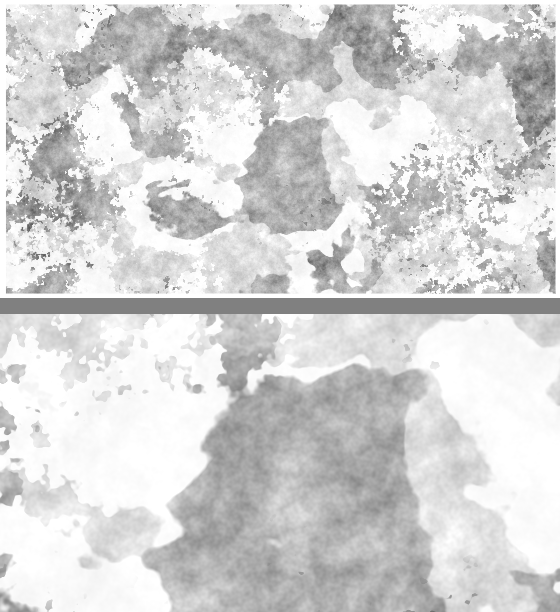
Top, the full canvas; bottom, a detail of the centre.
Reproduce this texture procedurally as a Shadertoy shader.

```glsl
vec2 gradientAt(vec2 cell) {
    uvec2 q = uvec2(ivec2(cell)) * uvec2(1597u, 3571u);
    uint h = (q.x ^ (q.y << 7)) * 26699u + q.y;
    h = (h ^ (h >> 15)) * 739397u;
    h = (h ^ (h >> 13)) * 92821u;
    float angle = float((h >> 8) & 65535u) / 65536.0 * 6.28319;
    return vec2(cos(angle), sin(angle));
}

float gradientNoise(vec2 p) {
    vec2 i = floor(p), f = p - i;
    vec2 u = f * f * f * (f * (f * 6.0 - 15.0) + 10.0);
    vec2 e = vec2(0.0, 1.0);
    float bottom = mix(dot(gradientAt(i), f),
                       dot(gradientAt(i + e.yx), f - e.yx), u.x);
    float top = mix(dot(gradientAt(i + e), f - e),
                    dot(gradientAt(i + 1.0), f - 1.0), u.x);
    return mix(bottom, top, u.y);
}

float fbm(vec2 p, int octaves, float gain) {
    float sum = 0.0, amplitude = 1.0;
    for (int i = 0; i < octaves; i++) {
        sum += amplitude * gradientNoise(p);
        p = mat2(1.6, 1.2, -1.2, 1.6) * p + 17.3;
        amplitude *= gain;
    }
    return sum;
}

// Coverage of a paint layer: smooth blobs, crumbling where worn
float paintLayer(vec2 p, float level, float crumble) {
    float shape = fbm(p, 4, 0.5) + crumble;
    return smoothstep(level - 0.025, level + 0.025, shape);
}

void mainImage(out vec4 fragColor, in vec2 fragCoord) {
    vec2 p = fragCoord / iResolution.y;
    float aspect = iResolution.x / iResolution.y;
    float side = abs(p.x / aspect - 0.5) * 2.0;

    // Fine textures and the regions where the paint is worn
    float mottle = fbm(p * 13.0 + 5.0, 5, 0.75);
    float grit = fbm(p * 32.0 + 71.0, 3, 0.7);
    float worn = smoothstep(-0.15, 0.4, fbm(p * 2.3 + 31.0, 3, 0.5) + 0.45 * side - 0.2);
    float crumble = grit * (0.04 + 0.5 * worn);

    // Warped camouflage patches, slightly stretched sideways
    vec2 warp = vec2(gradientNoise(p * 5.0 + 11.0), gradientNoise(p * 5.0 + 47.0));
    vec2 q = (p + 0.07 * warp) * vec2(3.6, 4.2);
    float lightPaint = paintLayer(q * 1.15 + 23.0, -0.02, crumble);
    float midPaint = paintLayer(q + 59.0, 0.08, crumble * 0.8);

    float tone = 0.99 + 0.03 * mottle;
    tone = mix(tone, 0.87 + 0.13 * mottle, lightPaint);
    tone = mix(tone, 0.695 + 0.18 * mottle, midPaint);

    // Pale scuffs and dark stains toward the sides
    float scuff = worn * smoothstep(0.2, 0.6, fbm(p * 18.0 + 83.0, 4, 0.7));
    tone = mix(tone, 0.93, 0.6 * scuff);
    float stain = smoothstep(0.15, 0.7, fbm(p * 3.0 + 97.0, 4, 0.6) + 0.35 * side - 0.05);
    tone -= stain * (0.12 + 0.15 * grit) * (0.3 + 0.7 * midPaint);

    // Clusters of small dark chips
    float cluster = smoothstep(0.05, 0.45, fbm(p * 4.5 + 131.0, 2, 0.5));
    float chips = smoothstep(0.36, 0.48, fbm(p * 42.0 + 149.0, 3, 0.6) + 0.2 * cluster - 0.12);
    tone = mix(tone, 0.47 + 0.1 * grit, chips * cluster * 0.85);

    // Plain white margin
    vec2 inset = min(p - vec2(0.02, 0.015), vec2(aspect - 0.015, 0.985) - p);
    float inside = smoothstep(-0.002, 0.002, min(inset.x, inset.y));
    fragColor = vec4(vec3(mix(1.0, clamp(tone, 0.2, 1.0), inside)), 1.0);
}
```
